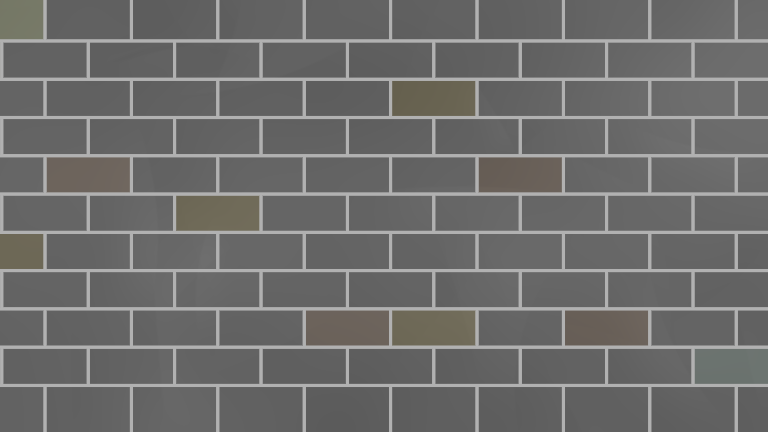
This pattern is drawn by a Shadertoy shader. Its source:

```glsl
// Grey running-bond brick wall with pale mortar and a few tinted bricks.
// Bricks come from a staggered grid with taller end rows; hashes choose the
// tints, and soft noise plus curved translucent smears cloud the surface.

#define BRICK_SIZE vec2(0.2, 0.0886)
#define FIRST_JOINT vec2(0.0042, 0.1078)
#define ROWS 11.0
#define MORTAR_WIDTH 0.0077
#define MORTAR_COLOR vec3(0.695)
#define BRICK_GREY 0.382
#define TINT_CHANCE 0.14
#define TINT_SEED 7.0
#define SMEAR_COUNT 36
#define SMEAR_STRENGTH 0.022
#define CLOUD_STRENGTH 0.06

float hash(vec2 p) {
    vec3 q = fract(p.xyx * 0.1031);
    q += dot(q, q.yzx + 33.33);
    return fract((q.x + q.y) * q.z);
}

float noise(vec2 p) {
    vec2 cell = floor(p);
    vec2 f = fract(p);
    f = f * f * (3.0 - 2.0 * f);
    float low = mix(hash(cell), hash(cell + vec2(1, 0)), f.x);
    float high = mix(hash(cell + vec2(0, 1)), hash(cell + vec2(1, 1)), f.x);
    return mix(low, high, f.y);
}

// Broad light and dark areas, brighter toward the upper right
float clouds(vec2 p, float aspect) {
    float n = 0.65 * noise(p * 2.3 + 11.0) + 0.35 * noise(p * 5.1 + 37.0);
    vec2 glow = (p - vec2(aspect * 0.88, 0.78)) / vec2(0.42, 0.38);
    return CLOUD_STRENGTH * (n - 0.5) + 0.035 * exp(-dot(glow, glow));
}

// Curved strokes, crisp on one side and fading away on the other
float smears(vec2 p, float aspect, float pixel) {
    float sum = 0.0;
    for (int i = 0; i < SMEAR_COUNT; i++) {
        float id = float(i) + 1.0;
        vec2 center = vec2(hash(vec2(id, 3.0)) * aspect, hash(vec2(id, 17.0)));
        float angle = 6.2832 * hash(vec2(id, 29.0));
        float reach = mix(0.08, 0.26, hash(vec2(id, 41.0)));
        vec2 along = vec2(cos(angle), sin(angle));
        vec2 d = p - center;
        vec2 q = vec2(dot(d, along), dot(d, vec2(-along.y, along.x)));
        q.y += (hash(vec2(id, 53.0)) - 0.5) * 3.0 * q.x * q.x;
        float edge = smoothstep(-pixel, pixel + 0.002, q.y);
        float fade = 1.0 - smoothstep(0.0, reach * 0.6, q.y);
        float span = 1.0 - smoothstep(reach * 0.3, reach, abs(q.x));
        float tone = hash(vec2(id, 67.0)) - 0.4;
        sum += tone * edge * fade * span;
    }
    return SMEAR_STRENGTH * sum;
}

// Muted olive, sage, slate or umber
vec3 tintColor(vec2 brick) {
    float pick = hash(brick + 91.0);
    vec3 tint = vec3(0.42, 0.40, 0.33);
    if (pick > 0.35) tint = vec3(0.48, 0.49, 0.42);
    if (pick > 0.60) tint = vec3(0.43, 0.46, 0.445);
    if (pick > 0.78) tint = vec3(0.41, 0.375, 0.345);
    return tint + 0.04 * (hash(brick + 131.0) - 0.5);
}

void mainImage(out vec4 fragColor, in vec2 fragCoord) {
    vec2 p = fragCoord / iResolution.y;
    float aspect = iResolution.x / iResolution.y;
    float pixel = 1.0 / iResolution.y;

    // Staggered grid; the first and last rows run to the canvas edge
    float height = (p.y - FIRST_JOINT.y) / BRICK_SIZE.y;
    float row = clamp(floor(height) + 1.0, 0.0, ROWS - 1.0);
    float joint = clamp(floor(height + 0.5), 0.0, ROWS - 2.0);
    float stagger = 0.5 * mod(row + 1.0, 2.0);
    float across = (p.x - FIRST_JOINT.x) / BRICK_SIZE.x - stagger;
    vec2 brick = vec2(floor(across), row);

    // Distance to the nearest mortar line
    float dx = abs(fract(across + 0.5) - 0.5) * BRICK_SIZE.x;
    float dy = abs(height - joint) * BRICK_SIZE.y;
    float mortarDistance = min(dx, dy) - 0.5 * MORTAR_WIDTH;
    float mortar = 1.0 - smoothstep(-0.5 * pixel, 0.5 * pixel, mortarDistance);

    // Brick body, occasional tint and surface wear
    vec2 key = brick + vec2(20.0 + TINT_SEED, 5.0 + TINT_SEED);
    vec3 color = vec3(BRICK_GREY);
    if (hash(key) < TINT_CHANCE) color = tintColor(key);
    color += 0.012 * (fract(across) - 0.5);
    color += clouds(p, aspect) + smears(p, aspect, pixel);

    fragColor = vec4(mix(color, MORTAR_COLOR, mortar), 1.0);
}
```
